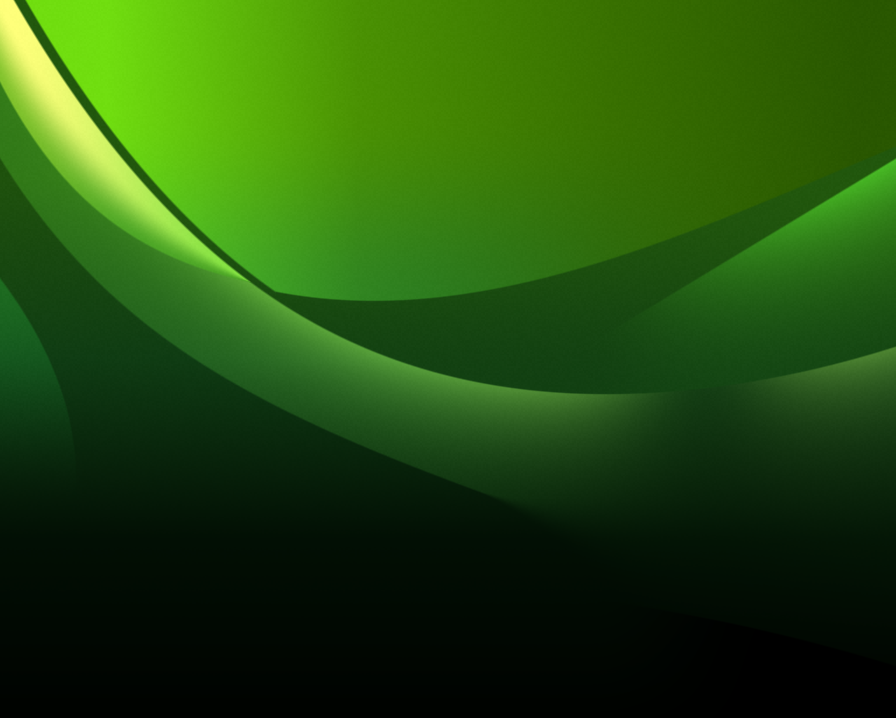
Reproduce this background procedurally as a Shadertoy shader.

```glsl
// Coverage of the region where h is positive, with a softness in canvas units
float above(float h, float soft) {
    float w = max(fwidth(h), soft);
    return smoothstep(-w, w, h);
}

float bell(float x, float width) {
    return exp(-x * x / (width * width));
}

// Sine-free hash
float hash(vec2 p) {
    vec3 q = fract(vec3(p.xyx) * 0.1031);
    q += dot(q, q.yzx + 33.33);
    return fract((q.x + q.y) * q.z);
}

// Four evenly spaced colour stops
vec3 ramp(float t, vec3 a, vec3 b, vec3 c, vec3 d) {
    t = clamp(t, 0.0, 1.0) * 3.0;
    vec3 low = mix(a, b, min(t, 1.0));
    return mix(mix(low, c, clamp(t - 1.0, 0.0, 1.0)), d, clamp(t - 2.0, 0.0, 1.0));
}

// Heights of the sweeping curves
float rimCurve(float x) {
    float d = x - 0.677;
    return 0.451 + d * d * (0.725 - 0.45 * d + 0.53 * d * d);
}

float panelCurve(float x) {
    float d = x - 0.417;
    return 0.581 + d * d * (1.0 - 0.63 * d);
}

float decayCurve(float x, float base, float slope, float rise, float reach) {
    return base - slope * x + rise * exp(-x / reach);
}

// Dark backdrop with a faint bulge at the left
vec3 backdrop(vec2 p) {
    vec3 col = ramp(p.y / 0.75, vec3(0.0, 0.008, 0.0), vec3(0.008, 0.06, 0.015),
                    vec3(0.06, 0.235, 0.075), vec3(0.12, 0.32, 0.05));
    float d = p.y - 0.332;
    float bulge = above(0.085 - 1.08 * d * d - p.x, 0.0);
    float fade = smoothstep(0.29, 0.62, p.y);
    return col + bulge * fade * vec3(0.03, 0.15, 0.06);
}

// Broad band lit along the rim above it
vec3 softBand(vec2 p, float rim) {
    vec3 col = ramp(p.y / 0.75, vec3(0.0, 0.01, 0.0), vec3(0.02, 0.12, 0.03),
                    vec3(0.125, 0.37, 0.12), vec3(0.19, 0.47, 0.09));
    col *= mix(1.0, 0.72, smoothstep(0.45, 0.85, p.x));
    float glow = exp(-max(rim - p.y, 0.0) / 0.055);
    glow *= 1.0 - bell(p.x - 0.785, 0.11);
    return col + glow * vec3(0.22, 0.26, 0.11);
}

// Yellow crescent, brightest near the rim
vec3 crescent(float x, float t) {
    vec3 low = mix(vec3(0.5, 0.76, 0.17), vec3(0.3, 0.65, 0.15), smoothstep(0.0, 0.16, x));
    vec3 high = mix(vec3(1.0, 1.0, 0.48), vec3(0.5, 0.88, 0.25), smoothstep(0.0, 0.29, x));
    return mix(low, high, smoothstep(0.0, 0.75, t));
}

// Shadowed fold between panel and rim, crossed by a fading beam
vec3 fold(vec2 p) {
    vec3 col = mix(vec3(0.07, 0.25, 0.07), vec3(0.13, 0.34, 0.05), smoothstep(0.45, 0.75, p.y));
    float depth = 0.53 + 0.755 * (p.x - 0.67) - p.y;
    float reach = smoothstep(0.65, 1.03, p.x);
    float glow = above(depth, 0.0) * exp(-max(depth, 0.0) / 0.085) * reach;
    return col + glow * vec3(0.16, 0.41, 0.1);
}

// Bright upper panel
vec3 panel(vec2 p) {
    vec3 col = ramp((p.x - 0.12) / 0.84, vec3(0.44, 0.87, 0.06), vec3(0.29, 0.57, 0.01),
                    vec3(0.22, 0.44, 0.0), vec3(0.16, 0.34, 0.0));
    float low = 1.0 - smoothstep(0.57, 0.85, p.y);
    low *= 1.0 - smoothstep(0.4, 0.95, p.x);
    return col + low * vec3(-0.1, -0.05, 0.12);
}

void mainImage(out vec4 fragColor, in vec2 fragCoord) {
    vec2 p = fragCoord / iResolution.xy;
    float rim = rimCurve(p.x);
    float bandEdge = decayCurve(p.x, 0.52, 0.4, 0.26, 0.16);
    float crescentEdge = decayCurve(p.x, 0.57, 0.0, 0.316, 0.13);

    // Layers from back to front
    vec3 col = backdrop(p);
    float bandSoftness = 0.15 * smoothstep(0.52, 0.85, p.x);
    col = mix(col, softBand(p, rim), above(p.y - bandEdge, bandSoftness));
    float t = (p.y - crescentEdge) / max(rim - crescentEdge, 0.001);
    col = mix(col, crescent(p.x, t), above(p.y - crescentEdge, 0.0) * step(p.x, 0.3));
    col = mix(col, fold(p), above(p.y - rim, 0.0));
    float panelEdge = max(rimCurve(p.x - 0.013), panelCurve(p.x));
    col = mix(col, panel(p), above(p.y - panelEdge, 0.0));

    // Black hill in the lower right corner
    float d = p.x - 0.716;
    float hill = above(0.155 - 0.2 * d - 0.32 * d * d - p.y, 0.0);
    col *= 1.0 - 0.95 * hill * smoothstep(0.66, 0.85, p.x);

    // Fine grain
    float grain = hash(floor(p * vec2(512.0, 410.0))) - 0.5;
    col += grain * 0.012 * smoothstep(0.0, 0.3, col.g);
    fragColor = vec4(clamp(col, 0.0, 1.0), 1.0);
}
```
